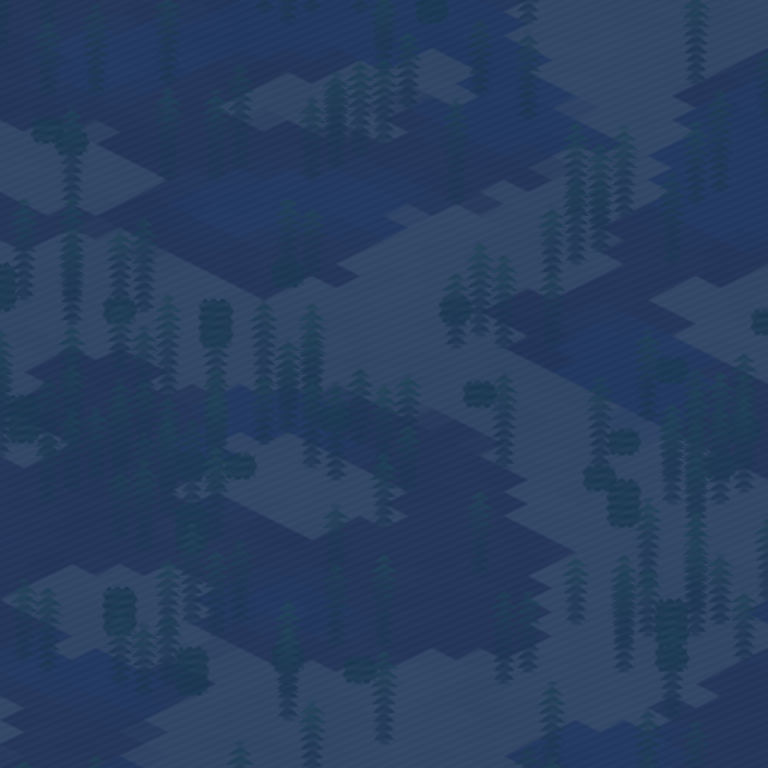
Give the GLSL for this pattern, as a Shadertoy shader.

```glsl
// Dusky isometric woodland: diamond-tiled clearings, tiered trees and bushes under fine slanted hatching.
#define TILES 32.0          // half-tile columns across the canvas
#define LAND_SCALE 0.12     // size of the clearings, per tile
#define LAND_LEVEL 0.015    // higher gives fewer clearings
#define FOREST_SCALE 0.17   // size of the woods, per tile
#define SPARSE 0.04         // chance of a tree in the open
#define DENSE 0.34          // chance of a tree in the woods
#define TREE_HEIGHT 0.115
#define TIERS 85.0          // branch rows per canvas height
#define HATCH vec2(-40.0, 96.0)
#define HATCH_DEPTH 0.008
#define SOFT 0.003          // edge softness in canvas units

const vec3 CLEARING = vec3(0.200, 0.282, 0.405);
const vec3 DUSK     = vec3(0.145, 0.215, 0.355);
const vec3 BLUE     = vec3(0.138, 0.228, 0.388);
const vec3 NEEDLE   = vec3(0.118, 0.218, 0.332);
const vec3 FROND    = vec3(0.130, 0.268, 0.350);
const vec3 BUSH     = vec3(0.105, 0.225, 0.325);

float hash(vec2 p) {
    vec3 q = fract(p.xyx * vec3(0.1031, 0.1030, 0.0973));
    q += dot(q, q.yzx + 33.33);
    return fract((q.x + q.y) * q.z);
}

float cornerSlope(vec2 cell, vec2 offset) {
    float angle = 6.2832 * hash(cell + 71.0);
    return dot(vec2(cos(angle), sin(angle)), offset);
}

float gradientNoise(vec2 p) {
    vec2 i = floor(p), f = fract(p), e = vec2(1.0, 0.0);
    vec2 s = f * f * f * (f * (f * 6.0 - 15.0) + 10.0);
    return mix(mix(cornerSlope(i, f), cornerSlope(i + e, f - e), s.x),
               mix(cornerSlope(i + e.yx, f - e.yx), cornerSlope(i + 1.0, f - 1.0), s.x), s.y);
}

// Canvas position to tile axes, for diamonds twice as wide as high
vec2 toTile(vec2 p) {
    return TILES * vec2(0.5 * p.x + p.y, 0.5 * p.x - p.y);
}

float openLand(vec2 tile) {
    float n = gradientNoise(tile * LAND_SCALE + 3.7);
    n += 0.25 * gradientNoise(tile * LAND_SCALE * 3.0 + 19.0);
    return smoothstep(-0.01, 0.01, n - LAND_LEVEL);
}

vec3 tileColor(vec2 tile) {
    float tint = smoothstep(0.0, 0.25, gradientNoise(tile * 0.14 + 41.0));
    vec3 color = mix(mix(DUSK, BLUE, tint), CLEARING, openLand(tile));
    return color + 0.006 * (hash(tile) - 0.5);
}

// Flat tiles with narrow blended borders
vec3 ground(vec2 p) {
    vec2 q = toTile(p) - 0.5, i = floor(q);
    vec2 s = smoothstep(0.42, 0.58, fract(q));
    return mix(mix(tileColor(i), tileColor(i + vec2(1, 0)), s.x),
               mix(tileColor(i + vec2(0, 1)), tileColor(i + 1.0), s.x), s.y);
}

// Tapered trunk with drooping rows of branches; d is measured from the foot
float treeMask(vec2 d, float height) {
    float x = abs(d.x);
    float row = 0.5 + 0.5 * cos(6.2832 * TIERS * (d.y + 0.45 * x));
    float taper = smoothstep(0.0, 0.2, 1.0 - d.y / height);
    float crown = mix(0.65, 1.0, smoothstep(0.1, 0.8, d.y / height));
    float halfWidth = (0.005 + 0.012 * row * crown) * (0.35 + 0.65 * taper);
    float ends = smoothstep(-SOFT, SOFT, d.y) * smoothstep(-SOFT, SOFT, height - d.y);
    return ends * smoothstep(SOFT, -SOFT, x - halfWidth) * (0.65 + 0.35 * row);
}

// Rounded clump with a ragged outline, one or two tufts tall
float bushMask(vec2 d, float tall) {
    vec2 q = abs(d - vec2(0.0, 0.018 + tall)) - vec2(0.008, 0.004 + tall);
    float ragged = 0.0025 * sin(d.x * 520.0) * sin(d.y * 430.0);
    return smoothstep(SOFT, -SOFT, length(max(q, 0.0)) - 0.013 + ragged);
}

void mainImage(out vec4 fragColor, in vec2 fragCoord) {
    vec2 p = fragCoord / iResolution.y;
    vec3 color = ground(p);
    vec2 home = floor(p * TILES + vec2(0.5, 0.0));

    // Plants, from the back rows to the front
    for (int r = 1; r >= -5; r--) {
        for (int c = -1; c <= 1; c++) {
            vec2 id = home + vec2(c, r);
            vec2 foot = vec2(id.x, id.y + 0.5 * mod(id.x, 2.0)) / TILES;
            vec2 d = p - foot, tile = toTile(foot);
            float open = openLand(floor(tile));
            float woods = gradientNoise(tile * FOREST_SCALE + 57.0) - 0.08 * open;
            float chance = mix(SPARSE, DENSE, smoothstep(-0.12, 0.2, woods));
            if (hash(id + 11.0) > chance) continue;

            float kind = hash(id + 137.0), size = hash(id + 211.0);
            if (kind < 0.1 + 0.25 * open) {
                float shade = 0.8 + 0.15 * sin(d.y * 530.0);
                color = mix(color, BUSH, shade * bushMask(d, 0.014 * step(0.6, size)));
            } else {
                float height = TREE_HEIGHT * (0.75 + 0.45 * size);
                float lit = smoothstep(0.3, 1.0, d.y / height) * (0.45 + 0.55 * kind);
                color = mix(color, mix(NEEDLE, FROND, lit), 0.82 * treeMask(d, height));
            }
        }
    }

    // Slanted hatching and slow variation of light
    color += HATCH_DEPTH * sin(6.2832 * dot(p, HATCH)) * vec3(0.8, 1.0, 1.1);
    color += 0.008 * gradientNoise(p * 5.0 + 7.0);
    fragColor = vec4(color, 1.0);
}
```
